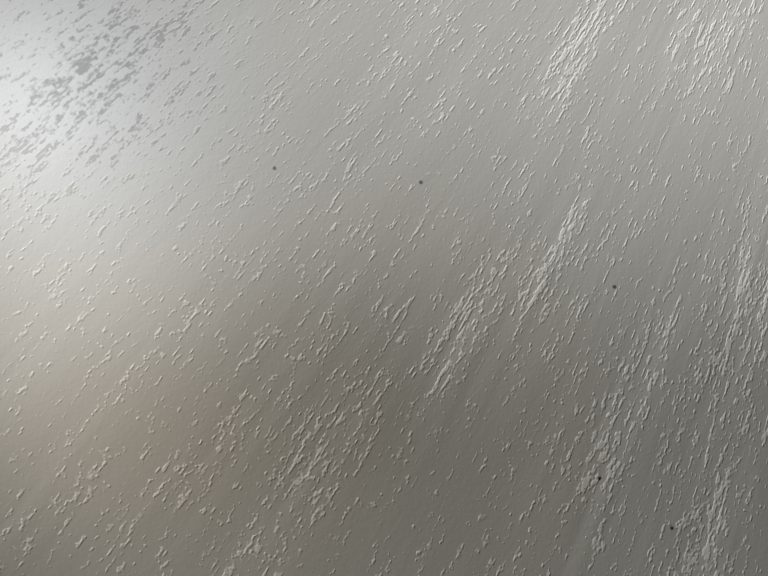
This texture is drawn by a Shadertoy shader. Its source:

```glsl
const vec2 STROKE_FOCUS = vec2(1.85, 2.28);   // all brush strokes aim here
const vec2 LIGHT_DIR = vec2(-0.75, 0.66);
const float RELIEF_STEP = 0.0026;

const vec3 NEUTRAL_TINT = vec3(0.008, 0.002, -0.022);
const vec3 WARM_TINT = vec3(0.024, 0.000, -0.042);
const vec3 COOL_TINT = vec3(-0.008, 0.000, 0.000);

// Rough paint patches: centre x, centre y, half length, half width
const int PATCH_COUNT = 9;
const vec4 PATCHES[PATCH_COUNT] = vec4[](
    vec4(0.82, 0.46, 0.20, 0.045), vec4(0.95, 0.54, 0.15, 0.050),
    vec4(1.28, 0.43, 0.32, 0.085), vec4(1.08, 0.27, 0.28, 0.060),
    vec4(0.54, 0.18, 0.26, 0.060), vec4(0.17, 0.84, 0.30, 0.170),
    vec4(1.00, 0.92, 0.18, 0.050), vec4(1.24, 0.95, 0.16, 0.085),
    vec4(1.23, 0.08, 0.22, 0.080));

float hash(vec2 p) {
    vec3 q = fract(p.xyx * 0.1031);
    q += dot(q, q.yzx + 33.33);
    return fract((q.x + q.y) * q.z);
}

float noise(vec2 p) {
    vec2 cell = floor(p);
    vec2 f = fract(p);
    f = f * f * (3.0 - 2.0 * f);
    float low = mix(hash(cell), hash(cell + vec2(1, 0)), f.x);
    float high = mix(hash(cell + vec2(0, 1)), hash(cell + vec2(1, 1)), f.x);
    return mix(low, high, f.y);
}

float blob(vec2 p, vec2 centre, vec2 radius) {
    vec2 d = (p - centre) / radius;
    return exp(-dot(d, d));
}

// Stroke space: x runs across the strokes, y along them
vec2 strokeSpace(vec2 p) {
    vec2 d = STROKE_FOCUS - p;
    return vec2(2.2 * atan(d.y, d.x), length(d));
}

float patchCover(vec2 p) {
    float cover = 0.0;
    for (int i = 0; i < PATCH_COUNT; i++) {
        vec4 area = PATCHES[i];
        vec2 along = normalize(STROKE_FOCUS - area.xy);
        vec2 d = p - area.xy;
        vec2 local = vec2(dot(d, along), dot(d, vec2(-along.y, along.x)));
        cover = max(cover, blob(local, vec2(0), area.zw));
    }
    return cover;
}

// Raised flakes, denser where the cover is high
float flakes(vec2 s, float cover) {
    float shape = 0.40 * noise(s * vec2(270.0, 85.0))
                + 0.32 * noise(s * vec2(160.0, 30.0) + 7.0)
                + 0.28 * noise(s * vec2(330.0, 220.0) + 31.0);
    float threshold = mix(0.65, 0.40, cover);
    return smoothstep(threshold, threshold + 0.27, shape);
}

float height(vec2 p, float cover) {
    vec2 s = strokeSpace(p);
    float grain = 0.55 * noise(s * vec2(200.0, 120.0) + 3.0)
                + 0.45 * noise(s * vec2(320.0, 240.0) + 17.0);
    return flakes(s, cover) + 0.25 * grain;
}

// Soft reflections of the room
float sheen(vec2 p) {
    float tone = mix(0.405, 0.655, smoothstep(0.18, 0.98, p.y));
    tone += 0.24 * blob(p, vec2(0.08, 0.50), vec2(0.36, 0.42));
    tone += 0.12 * blob(p, vec2(0.02, 0.82), vec2(0.20, 0.17));
    tone -= 0.04 * blob(p, vec2(0.58, 0.38), vec2(0.22, 0.20));
    return tone + 0.03 * (noise(p * 3.5) - 0.5);
}

// Sparse dark pits, one at most in each cell
float pits(vec2 p, float cellSize) {
    vec2 cell = floor(p / cellSize);
    vec2 jitter = 0.2 + 0.6 * vec2(hash(cell + 5.0), hash(cell + 41.0));
    float d = length(p - (cell + jitter) * cellSize);
    return step(0.94, hash(cell + 73.0)) * (1.0 - smoothstep(0.001, 0.005, d));
}

void mainImage(out vec4 fragColor, in vec2 fragCoord) {
    vec2 p = fragCoord / iResolution.y;
    vec2 s = strokeSpace(p);

    // Cover of the rough paint, broken into long stripes
    float ragged = 0.35 + 0.55 * noise(s * vec2(42.0, 4.0))
                 + 0.45 * noise(s * vec2(95.0, 14.0) + 23.0);
    float scatter = 0.40 * noise(s * vec2(14.0, 5.0) + 13.0);
    float cover = clamp(max(patchCover(p) * ragged, scatter), 0.0, 1.0);

    // Relief lit from the upper left
    float slope = height(p, cover) - height(p + RELIEF_STEP * LIGHT_DIR, cover);
    float shine = blob(p, vec2(0.12, 0.88), vec2(0.32, 0.28));
    float tone = sheen(p) + 0.125 * slope;

    // Flakes are pale on dull paint and dark inside the shine
    tone += mix(0.075, -0.17, shine) * flakes(s, cover);
    tone += 0.09 * cover * (1.0 - shine) * (noise(s * vec2(90.0, 6.0)) - 0.2);
    tone -= 0.25 * pits(p, 0.11);

    float warmth = blob(p, vec2(0.22, 0.25), vec2(0.50, 0.35));
    vec3 tint = mix(NEUTRAL_TINT, WARM_TINT, warmth);
    tint = mix(tint, COOL_TINT, shine);
    fragColor = vec4(clamp(tone + tint, 0.0, 1.0), 1.0);
}
```
